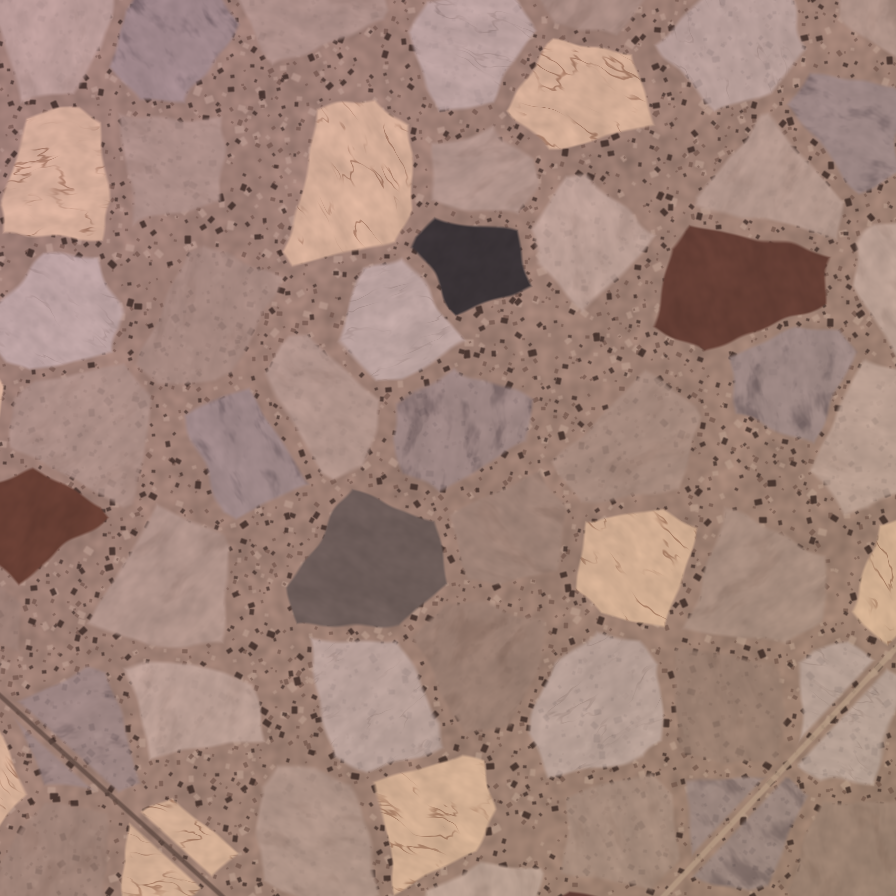
Give the GLSL for this texture, as a Shadertoy shader.

```glsl
// Terrazzo floor: broken marble chips in a speckled pink mortar with thin divider strips.

const float TAU = 6.28318;

vec2 hash2(vec2 p) {
    vec3 q = fract(p.xyx * vec3(0.1031, 0.1030, 0.0973));
    q += dot(q, q.yzx + 33.33);
    return fract((q.xx + q.yz) * q.zy);
}

mat2 rotate(float a) {
    return mat2(cos(a), sin(a), -sin(a), cos(a));
}

float corner(vec2 cell, vec2 offset, vec2 f) {
    return dot(hash2(cell + offset + 200.0) * 2.0 - 1.0, f - offset);
}

float gradientNoise(vec2 p) {
    vec2 i = floor(p), f = fract(p);
    vec2 u = f * f * f * (f * (f * 6.0 - 15.0) + 10.0);
    return mix(mix(corner(i, vec2(0, 0), f), corner(i, vec2(1, 0), f), u.x),
               mix(corner(i, vec2(0, 1), f), corner(i, vec2(1, 1), f), u.x), u.y);
}

float fbm(vec2 p) {
    float sum = 0.0, amp = 0.6;
    for (int i = 0; i < 4; i++) {
        sum += amp * gradientNoise(p);
        p = rotate(0.6) * p * 2.03 + 7.3;
        amp *= 0.5;
    }
    return sum;
}

vec2 chipCentre(vec2 cell) {
    return 0.5 + 0.72 * (hash2(cell + 31.0) - 0.5);
}

// Signed distance to the nearest chip, in cells; returns its id and local position.
float chipDistance(vec2 p, out vec2 id, out vec2 local) {
    vec2 cell = floor(p);
    float nearest = 9.0;
    for (int k = 0; k < 9; k++) {
        vec2 c = cell + vec2(k % 3 - 1, k / 3 - 1);
        vec2 r = p - c - chipCentre(c);
        if (dot(r, r) < nearest) { nearest = dot(r, r); id = c; local = r; }
    }
    float border = 9.0;
    for (int k = 0; k < 25; k++) {
        vec2 c = id + vec2(k % 5 - 2, k / 5 - 2);
        if (c == id) continue;
        vec2 toOther = c + chipCentre(c) - id - chipCentre(id);
        border = min(border, 0.5 * length(toOther) - dot(local, normalize(toOther)));
    }
    // Random polygon of four or five sides, kept clear of its neighbours
    vec2 shape = hash2(id + 57.0);
    float sides = shape.x < 0.75 ? 4.0 : 5.0;
    float d = 0.035 + 0.05 * shape.y - border;
    for (float s = 0.0; s < sides; s++) {
        vec2 h = hash2(id * 3.0 + 90.0 + s * 13.7);
        float a = shape.y * TAU + (s + 0.75 * (h.x - 0.5)) * TAU / sides;
        float reach = mix(0.34, 0.6, h.y) * (mod(s, 2.0) < 0.5 ? 1.12 : 0.86);
        d = max(d, dot(local, vec2(cos(a), sin(a))) - reach);
    }
    return d;
}

// Coverage of small angular grains
float grains(vec2 p, float scale, float share, float seed) {
    p *= scale;
    float cover = 0.0;
    for (int k = 0; k < 9; k++) {
        vec2 c = floor(p) + vec2(k % 3 - 1, k / 3 - 1);
        vec2 h = hash2(c + seed + 71.0);
        vec2 v = rotate(h.x * TAU) * (p - c - hash2(c + seed));
        vec2 size = mix(0.12, 0.38, h.y * h.y) * vec2(1.0, 0.65);
        float d = length(max(abs(v) - 0.55 * size, 0.0)) - 0.4 * size.y;
        cover = max(cover, step(fract(h.x * 17.0), share) * smoothstep(0.1, -0.09, d));
    }
    return cover;
}

vec3 chipColor(float rank, vec2 id, vec2 local, vec2 p) {
    vec2 h = hash2(id + 11.0);
    vec2 q = rotate(h.x * TAU) * local + id * 3.0;
    float cloud = fbm(q * vec2(3.0, 6.0));
    float patches = smoothstep(0.02, 0.3, fbm(q * vec2(2.5, 5.0) + 40.0));
    float vein = smoothstep(0.035, 0.0, abs(fbm(q * vec2(1.6, 5.0) + 80.0)))
               * smoothstep(-0.1, 0.25, gradientNoise(q * 4.0));
    vec3 col = mix(vec3(0.59, 0.485, 0.44), vec3(0.75, 0.65, 0.61), h.y) - 0.04 * patches;
    if (rank < 0.5) col = vec3(0.225, 0.20, 0.21);
    else if (rank < 1.5) col = mix(vec3(0.42, 0.25, 0.175), vec3(0.38, 0.24, 0.22), h.y);
    else if (rank < 2.5) col = vec3(0.42, 0.36, 0.345);
    else if (rank < 5.5) col = mix(vec3(0.82, 0.68, 0.58), vec3(0.58, 0.41, 0.32), 0.7 * vein);
    else if (rank < 8.5) col = mix(vec3(0.61, 0.53, 0.525), vec3(0.41, 0.35, 0.36), 0.75 * patches);
    else if (rank < 11.5) col = vec3(0.73, 0.645, 0.625) - 0.06 * vein;
    return col * (1.0 + 0.16 * cloud + 0.05 * gradientNoise(p * 90.0));
}

void mainImage(out vec4 fragColor, in vec2 fragCoord) {
    vec2 p = fragCoord / iResolution.y;

    // Mortar with dark and pale grains
    vec3 mortar = vec3(0.61, 0.495, 0.445) * (1.0 + 0.16 * fbm(p * 14.0) + 0.13 * gradientNoise(p * 75.0));
    mortar = mix(mortar, vec3(0.73, 0.62, 0.56), 0.65 * grains(p, 58.0, 0.4, 300.0));
    mortar = mix(mortar, vec3(0.44, 0.33, 0.29), 0.7 * grains(p, 95.0, 0.35, 500.0));
    mortar = mix(mortar, vec3(0.25, 0.18, 0.16), 0.88 * grains(p, 66.0, 0.55, 700.0));

    // Chips, cut off beside the strips
    float paleStrip = abs(dot(p, vec2(0.73, -0.683)) - 0.541);
    float darkStrip = abs(dot(p, vec2(0.67, 0.742)) - 0.166);
    vec2 wobble = vec2(gradientNoise(p * 22.0), gradientNoise(p * 22.0 + 50.0));
    vec2 id, local;
    float d = chipDistance(p * 6.6 + 0.07 * wobble + 3.0, id, local) / 6.6;
    d = max(d, 0.009 - min(paleStrip, darkStrip));
    float rank = mod(12.0 * id.x + 16.0 * id.y, 23.0);
    float opacity = rank < 5.5 ? 1.0 : mix(0.8, 1.0, hash2(id + 5.0).x);
    float blur = rank < 5.5 ? 0.0022 : 0.0032;
    vec3 col = mix(mortar, chipColor(rank, id, local, p), opacity * smoothstep(blur, -blur, d));

    // Divider strips
    col = mix(col, vec3(0.71, 0.60, 0.53), 0.85 * smoothstep(0.0045, 0.0015, paleStrip));
    col = mix(col, vec3(0.36, 0.28, 0.25), 0.75 * smoothstep(0.004, 0.001, darkStrip));

    // Lilac light at upper left, warmer light at lower right
    float warmth = clamp(0.5 + 0.5 * (p.x - p.y), 0.0, 1.0);
    col *= mix(vec3(1.02, 0.99, 1.05), vec3(0.99, 1.0, 0.95), warmth);
    fragColor = vec4(col, 1.0);
}
```
